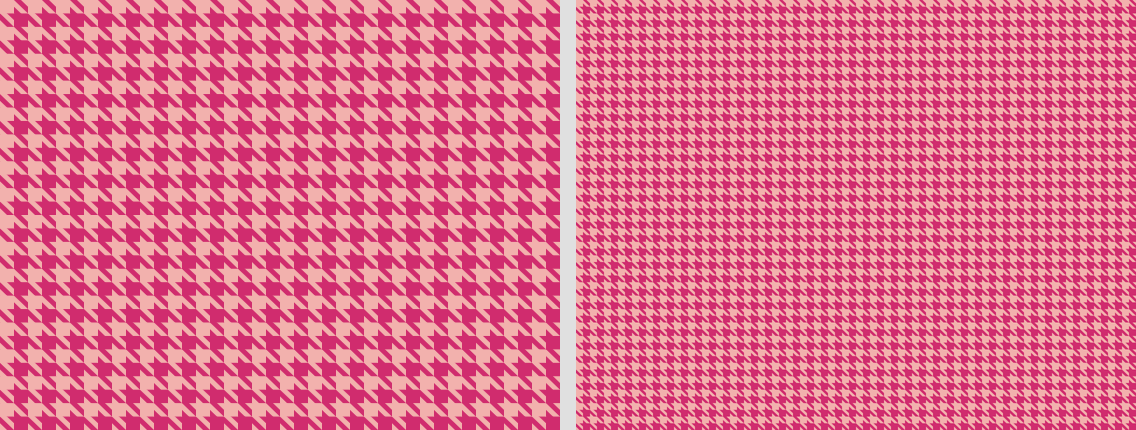
Left, the tile; right, the same tile 2 across and 2 down.
Write a WebGL 1 fragment shader that draws this pattern.

```glsl
precision highp float;
// Two-colour houndstooth, drawn as a woven cloth: warp and weft carry the
// same light and dark bands, and a diagonal twill decides which of the two
// lies on top. Whole repeats in both directions make it tile.

uniform vec2 u_resolution;

const vec2 REPEATS = vec2(20.0, 16.0);       // checks across and down
const float TWILL_PER_CHECK = 2.0;           // diagonal ribs in each check
const float EDGE_PIXELS = 1.0;               // width of the smoothed edge
const vec3 LIGHT = vec3(0.949, 0.694, 0.678);
const vec3 DARK = vec3(0.816, 0.173, 0.431);

// Smoothed square wave of period 1: 0 in the first half, 1 in the second.
float band(float x, float edgeWidth) {
  float signedDist = abs(fract(x + 0.25) - 0.5) - 0.25;
  return clamp(0.5 + signedDist / edgeWidth, 0.0, 1.0);
}

void main() {
  // Cloth coordinates in checks, counted from the top left corner.
  vec2 uv = gl_FragCoord.xy / u_resolution;
  vec2 cloth = vec2(uv.x, 1.0 - uv.y) * REPEATS;
  vec2 edge = EDGE_PIXELS * REPEATS / u_resolution;

  // Dark thread bands in each direction.
  float warpDark = band(cloth.x, edge.x);
  float weftDark = band(cloth.y, edge.y);

  // Diagonal twill: 1 where the warp passes over the weft.
  float rib = TWILL_PER_CHECK * (cloth.x - cloth.y);
  float warpOnTop = band(rib + 0.5, TWILL_PER_CHECK * length(edge));

  float darkness = mix(weftDark, warpDark, warpOnTop);
  gl_FragColor = vec4(mix(LIGHT, DARK, darkness), 1.0);
}
```
